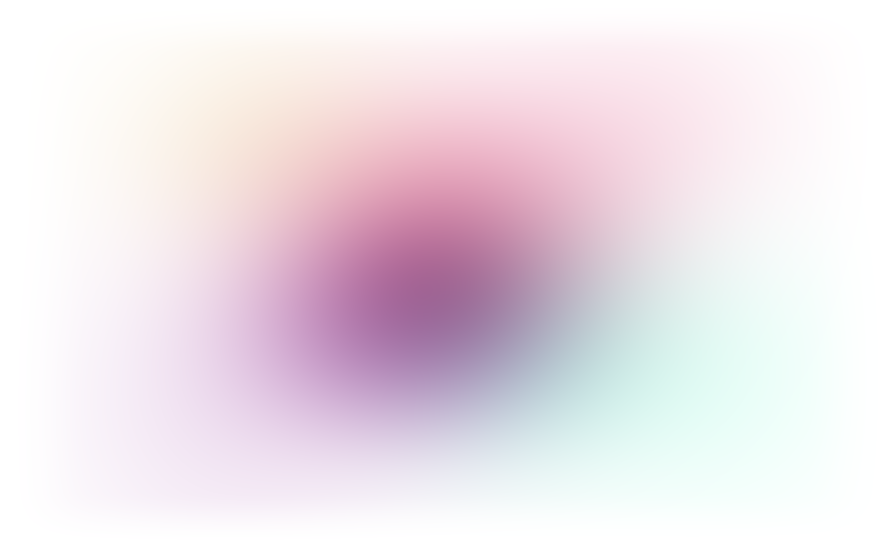
A WebGL 1 fragment shader for this background:

```glsl
precision highp float;

uniform vec2 u_resolution;

// Absorption of red, green and blue at the heart of each glow
#define PINK vec3(0.065, 0.42, 0.29)
#define YELLOW vec3(0.02, 0.05, 0.12)
#define LAVENDER vec3(0.25, 0.50, 0.225)
#define MINT vec3(0.25, 0.025, 0.08)
#define PALE_MINT vec3(0.075, 0.0, 0.022)
#define MAGENTA vec3(0.09, 0.20, 0.10)
#define PINK_HALO 0.19
#define LAVENDER_HALO 0.19
#define EDGE_FADE 0.10

// Soft elliptical falloff, 1 at the center
float glow(vec2 uv, vec2 center, vec2 spread) {
  vec2 d = (uv - center) / spread;
  return exp(-0.5 * dot(d, d));
}

// Fades to zero at the canvas borders
float borderMask(vec2 uv) {
  vec2 inset = smoothstep(0.0, EDGE_FADE, min(uv, 1.0 - uv));
  return inset.x * inset.y;
}

void main() {
  vec2 uv = gl_FragCoord.xy / u_resolution;

  // Overlapping cores darken the middle
  vec3 absorption = PINK * glow(uv, vec2(0.514, 0.583), vec2(0.130, 0.160));
  absorption += LAVENDER * glow(uv, vec2(0.443, 0.391), vec2(0.111, 0.132));
  absorption += MINT * glow(uv, vec2(0.592, 0.370), vec2(0.111, 0.150));
  absorption += MAGENTA * glow(uv, vec2(0.482, 0.487), vec2(0.078, 0.096));

  // Pale halos reach toward the four corners
  absorption += YELLOW * glow(uv, vec2(0.300, 0.733), vec2(0.115, 0.145));
  absorption += PINK * PINK_HALO * glow(uv, vec2(0.729, 0.786), vec2(0.111, 0.139));
  absorption += LAVENDER * LAVENDER_HALO * glow(uv, vec2(0.247, 0.241), vec2(0.124, 0.214));
  absorption += PALE_MINT * glow(uv, vec2(0.807, 0.306), vec2(0.104, 0.182));

  // Filter white light through the layered tints
  gl_FragColor = vec4(exp(-absorption * borderMask(uv)), 1.0);
}
```
